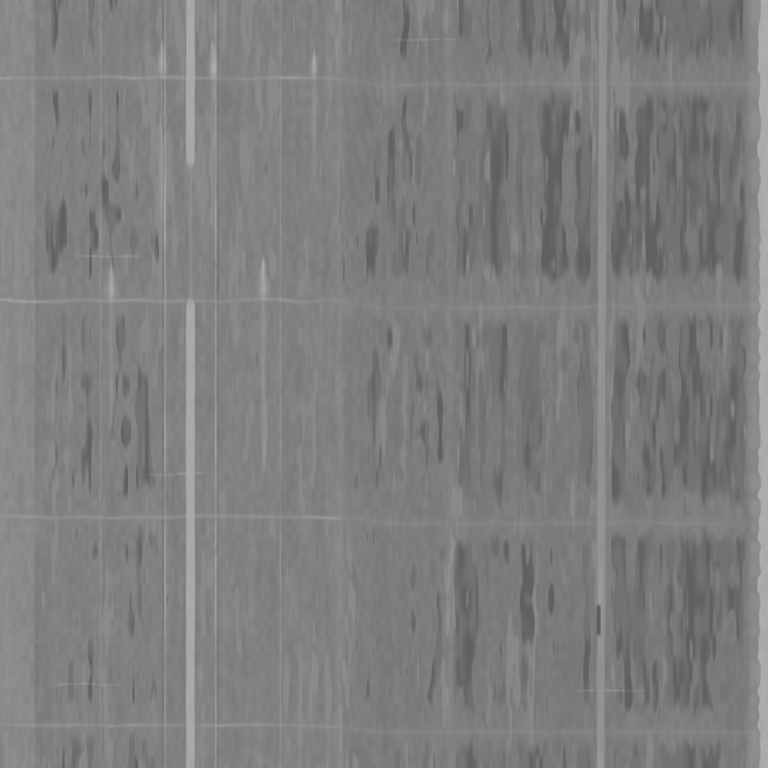
This texture is drawn by a WebGL 1 fragment shader. Its source:

```glsl
precision highp float;

// Weathered grey metal wall: four horizontal weld seams cross uneven columns,
// with pale vertical bars, mirrored hairlines, rain-streaked dirt and drips.
// Stretched value noise is thresholded per cell to give the streaks.
uniform vec2 u_resolution;

const float CLEAN = 0.505;
const float GRIME_LIGHT = 0.445;
const float GRIME_DARK = 0.365;
const float WORN = 0.56;
const float BAR = 0.67;
const float BAR_X = 0.248;

float hash(vec2 p) {
  return fract(sin(dot(p, vec2(127.1, 311.7))) * 43758.55);
}

float noise(vec2 p) {
  vec2 i = floor(p), f = fract(p);
  f = f * f * (3.0 - 2.0 * f);
  return mix(mix(hash(i), hash(i + vec2(1.0, 0.0)), f.x),
             mix(hash(i + vec2(0.0, 1.0)), hash(i + 1.0), f.x), f.y);
}

// Vertically stretched layers of noise
float streaks(vec2 p, float seed) {
  p += seed;
  return 0.26 * noise(p * vec2(42.0, 3.5)) + 0.42 * noise(p * vec2(110.0, 9.0))
       + 0.32 * noise(p * vec2(230.0, 32.0));
}

// Soft-edged interval from a to b
float band(float x, float a, float b, float soft) {
  return smoothstep(a - soft, a + soft, x) * (1.0 - smoothstep(b - soft, b + soft, x));
}

// Soft line of half-width w, centred on d = 0
float line(float d, float w) {
  return exp(-d * d / (w * w));
}

// Row number; whole values lie on the seams, whose spacing grows upward
float rowAt(float y) {
  const float a = 0.0045, b = 0.2676;
  return (sqrt(b * b + 4.0 * a * (y - 0.055)) - b) / (2.0 * a);
}

// How much dirt each column carries
float columnDirt(float x) {
  float d = 0.52 * band(x, 0.05, 0.205, 0.012) + 0.4 * band(x, 0.47, 0.585, 0.02)
          + 0.82 * band(x, 0.592, 0.772, 0.005) + 0.86 * band(x, 0.797, 0.972, 0.006);
  float ribs = line(x - 0.668, 0.005) + line(x - 0.745, 0.007) + line(x - 0.822, 0.005);
  return d * (1.0 - 0.65 * ribs) - 0.3 * line(x - 0.13, 0.004);
}

// Teardrop of pale residue with a thin tail running down
float drip(vec2 d, float size, float rough) {
  float w = 0.005 * size * (1.0 - smoothstep(0.0, 0.05 * size, d.y)) + 0.0008;
  float blob = line(d.x, w) * band(d.y, -0.004, 0.04 * size, 0.009);
  float tail = line(d.x, 0.003) * band(d.y, -0.2 * size, 0.0, 0.03);
  return (blob + 0.4 * tail) * (0.45 + 0.65 * rough);
}

void main() {
  vec2 p = gl_FragCoord.xy / u_resolution;
  float px = 1.0 / u_resolution.x;
  float fine = noise(p * vec2(240.0, 90.0));
  float flow = streaks(p, 3.0);
  float rough = streaks(p, 17.0);

  // Cells between seams; the right half sits slightly lower
  float wobble = 0.004 * (noise(p * vec2(28.0, 5.0)) - 0.5);
  float row = rowAt(p.y + 0.008 * smoothstep(0.42, 0.5, p.x) + wobble);
  float v = fract(row);
  float seamDist = (abs(fract(row + 0.5) - 0.5)) * 0.28;
  float leftHalf = 1.0 - smoothstep(0.435, 0.447, p.x);

  // Base metal
  float tone = mix(0.488, CLEAN, leftHalf) + 0.035 * (fine - 0.5) + 0.06 * (flow - 0.5);
  tone += 0.035 * (1.0 - smoothstep(0.044, 0.05, p.x));
  float wear = 0.62 - 0.1 * band(p.x, 0.2, 0.36, 0.03) * smoothstep(0.55, 0.9, p.y);
  tone = mix(tone, WORN, 0.65 * smoothstep(wear, wear + 0.12, rough));

  // Rain-streaked dirt hanging below every seam
  float column = floor(p.x * 5.0 + 0.02);
  float amount = columnDirt(p.x) + 0.2 * (hash(vec2(column, floor(row))) - 0.5);
  float limit = 0.75 - 0.4 * amount;
  float hang = band(v, 0.04 + 0.2 * rough, 0.99 - 0.13 * rough, 0.04);
  float dirt = smoothstep(limit, limit + 0.14, flow) * hang;
  float depth = smoothstep(0.38, 0.68, streaks(p, 41.0));
  tone = mix(tone, mix(GRIME_LIGHT, GRIME_DARK, depth), 0.9 * dirt);

  // Panel edges and hairlines mirrored about the left bar
  float edges = line(p.x - 0.443, 0.005) + 0.7 * line(p.x - 0.586, 0.005);
  tone += 0.07 * edges * rough - 0.03 * line(p.x - 0.047, 0.0015);
  float side = abs(p.x - BAR_X);
  float hair = line(side - 0.033, 0.0013) + 0.55 * line(side - 0.117, 0.0012);
  tone += 0.1 * hair * (0.4 + noise(p * vec2(4.0, 14.0)));
  tone -= 0.035 * line(side - 0.0355, 0.0015);

  // Weld seams: bright on the left, faded on the right
  float patchy = noise(vec2(p.x * 24.0, floor(row + 0.5) * 9.0));
  float seam = line(seamDist, 0.0022) * (0.35 + 0.85 * patchy);
  tone += seam * mix(0.035, 0.13, leftHalf);
  tone = mix(tone, 0.52, 0.45 * line(seamDist, 0.009) * (0.4 + rough));

  // Drips on the left panels and short scratches across the wall
  for (int i = 0; i < 5; i++) {
    float n = float(i);
    float k = mod(n, 3.0) < 0.5 ? 2.0 : 3.0;
    vec2 d = vec2(p.x - 0.145 - 0.066 * n, (row - k - 0.03) * 0.28);
    tone += 0.17 * drip(d, 0.6 + 0.6 * hash(vec2(n, 8.0)), rough);
    float cx = 0.1 + 0.8 * hash(vec2(n, 5.0));
    float scratch = line(row - mod(n, 4.0) - 0.2, 0.005) * band(p.x, cx - 0.04, cx + 0.04, 0.01);
    tone += 0.06 * scratch * (0.4 + fine);
  }

  // Pale vertical bars: the left one is broken, the right one chipped
  float ragged = 0.0025 * (rough - 0.5);
  float broken = band(p.y, 0.608, 0.785, 0.008);
  float leftBar = 1.0 - smoothstep(-px, px, side - mix(0.0056, 0.0024, broken) + ragged);
  tone = mix(tone, BAR - 0.02 * fine, leftBar * (1.0 - 0.75 * broken));
  float barDist = abs(p.x - 0.782 - 0.003 * p.y);
  float rightBar = 1.0 - smoothstep(-px, px, barDist - 0.0052 + 2.0 * ragged);
  tone = mix(tone, 0.58 + 0.1 * (rough - 0.5), 0.85 * rightBar);
  tone = mix(tone, 0.32, 0.8 * band(p.x, 0.777, 0.782, px) * band(p.y, 0.173, 0.212, 0.003));

  // Worn right border with a blocky edge
  float block = noise(vec2(2.0, p.y * 90.0));
  tone = mix(tone, 0.53 + 0.06 * block, 0.7 * smoothstep(0.972, 0.984, p.x + 0.006 * rough));
  float border = 0.986 + 0.005 * block;
  tone = mix(tone, BAR + 0.03 * (fine - 0.5), smoothstep(border - px, border + px, p.x));

  gl_FragColor = vec4(vec3(clamp(tone, 0.0, 1.0)), 1.0);
}
```
